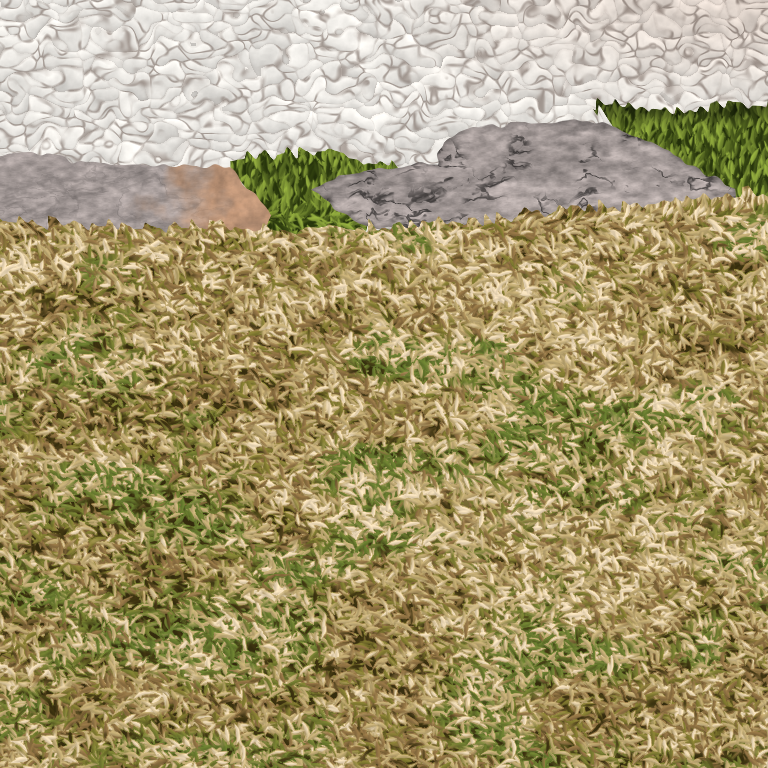
Write a WebGL 2 fragment shader that draws this texture.

```glsl
#version 300 es
precision highp float;
// A dry lawn below a border of flat stones, green tufts and white pebbles.
// Stones and tufts are polygon distances, pebbles a cellular pattern, and
// the grass is layers of short bent blades scattered on jittered grids.
uniform vec2 u_resolution;
out vec4 fragColor;

#define BLADE_LAYERS 8
#define BLADE_CELL 0.016
#define BLADE_LENGTH 0.0145
#define BLADE_WIDTH 0.0025
#define PEBBLE_SCALE vec2(42, 64)
#define DARK_SOIL vec3(.24, .20, .06)
#define OLIVE vec3(.53, .50, .20)
#define BROWN vec3(.58, .46, .27)
#define STRAW vec3(.77, .68, .46)
#define PALE_STRAW vec3(.95, .87, .73)
#define STONE_GREY vec3(.66, .62, .61)
#define PEBBLE_WHITE vec3(.93, .92, .90)

float hash(vec2 p) {
  return fract(sin(dot(p, vec2(127.1, 311.7))) * 43758.5);
}

vec2 hash2(vec2 p) { return vec2(hash(p), hash(p + 47.3)); }

float noise(vec2 p) {
  vec2 i = floor(p), f = fract(p);
  f = f * f * (3. - 2. * f);
  return mix(mix(hash(i), hash(i + vec2(1, 0)), f.x),
             mix(hash(i + vec2(0, 1)), hash(i + 1.), f.x), f.y);
}

float fbm(vec2 p) {
  float sum = 0., amp = .53;
  for (int i = 0; i < 4; i++, amp *= .5) {
    sum += amp * noise(p);
    p = p * 2.03 + 17.1;
  }
  return sum;
}

float cover(float d, float px) { return clamp(.5 - d / px, 0., 1.); }

// Signed distance to a closed outline of eight x, y pairs
float outline(vec2 p, float v[16]) {
  float d = 10., side = 1.;
  vec2 a = vec2(v[14], v[15]);
  for (int i = 0; i < 16; i += 2) {
    vec2 b = vec2(v[i], v[i + 1]), e = a - b, w = p - b;
    d = min(d, length(w - e * clamp(dot(w, e) / dot(e, e), 0., 1.)));
    bvec3 c = bvec3(p.y >= b.y, p.y < a.y, e.x * w.y > e.y * w.x);
    if (all(c) || all(not(c))) side = -side;
    a = b;
  }
  return side * d;
}

vec3 pebbles(vec2 p) {
  vec2 q = p * PEBBLE_SCALE + 1.7 * vec2(noise(p * 48.), noise(p * 48. + 9.));
  vec2 id = q, offset = vec2(0);
  float near = 9., second = 9.;
  for (int k = 0; k < 9; k++) {
    vec2 c = floor(q) + vec2(k % 3 - 1, k / 3 - 1);
    vec2 r = c + hash2(c) - q;
    float d = length(r);
    second = min(second, max(d, near));
    if (d < near) { near = d; id = c; offset = r; }
  }
  float gap = 1. - smoothstep(0., .32, second - near);
  float tilt = dot(offset, vec2(hash(id) - .5, -.6));
  float light = .93 + .1 * hash(id + 3.) + .2 * tilt + .1 * (fbm(p * 120.) - .5);
  float dim = smoothstep(.4, 1., p.x) * smoothstep(.82, 1., p.y);
  vec3 c = PEBBLE_WHITE * light * mix(vec3(1), vec3(.96, .92, .90), dim);
  float depth = smoothstep(.25, .8, noise(p * 85. + 3.)) * (.8 + .2 * dim);
  return mix(c, vec3(.55, .50, .47), gap * (.12 + .75 * depth));
}

// Tone, shading and hue of the topmost blade
vec3 blades(vec2 p, float px) {
  vec3 result = vec3(.2 * noise(p * 130.), .85, .5);
  for (int k = 0; k < 9 * BLADE_LAYERS; k++) {
    float rank = float(k / 9) / float(BLADE_LAYERS);
    vec2 q = p / BLADE_CELL + rank * vec2(7.3, 3.7);
    vec2 id = floor(q) + vec2(k % 3 - 1, k / 3 % 3 - 1);
    vec2 seed = id + rank * 91., r = hash2(seed + 5.);
    vec2 d = (q - id - hash2(seed)) * BLADE_CELL;
    float upright = smoothstep(.70, .74, p.y - d.y);
    float angle = mix(2.6 * r.x - 1.75, 1. + r.x, upright);
    float cs = cos(angle), sn = sin(angle);
    d = vec2(cs * d.x + sn * d.y, cs * d.y - sn * d.x);
    d.y += (r.y - .5) * 50. * d.x * d.x;
    float t = d.x / (BLADE_LENGTH * (.5 + .5 * r.y));
    float mask = cover(abs(d.y) - BLADE_WIDTH * (1. - t * t), 2. * px);
    vec2 dye = hash2(seed + 11.);
    vec3 look = vec3(.9 * dye.x + .1 * rank, .97 + .13 * d.y / BLADE_WIDTH, dye.y);
    result = mix(result, look, mask * step(abs(t), 1.));
  }
  return result;
}

vec3 lawn(vec2 p, vec3 blade) {
  vec2 s = p - vec2(.72, .46);
  float t = blade.x + .5 * (fbm(p * vec2(9, 15) + 2.) - .5)
          + .45 * (noise(p * vec2(60, 95)) - .5)
          + .1 * exp(-10. * dot(s, s)) + .06 * smoothstep(.5, .7, p.y);
  float lush = smoothstep(.44, .74, fbm(p * vec2(8, 13) + 31.) + .05 - .1 * p.y);
  vec3 c = mix(OLIVE, vec3(.42, .50, .19), lush);
  c = mix(c, BROWN, smoothstep(.35, .65, blade.z - .4 * lush + .08));
  c = mix(DARK_SOIL, c, smoothstep(-.05, .32, t));
  c = mix(c, STRAW, smoothstep(.38, .68, t));
  return mix(c, PALE_STRAW, smoothstep(.72, 1., t)) * blade.y;
}

vec3 stone(vec2 p, float rough) {
  vec2 q = p * vec2(26, 60) + 2. * fbm(p * 30.);
  float crack = 1. - smoothstep(0., .08, abs(fbm(q) - .5));
  float light = .73 + .5 * fbm(p * vec2(75, 150)) + .35 * rough * (fbm(q + 6.) - .5);
  crack *= smoothstep(.3, .7, noise(p * 34.));
  return STONE_GREY * light * (1. - .55 * rough * crack);
}

void main() {
  vec2 p = gl_FragCoord.xy / u_resolution;
  float px = 1. / min(u_resolution.x, u_resolution.y);
  vec2 rag = p + .008 * (vec2(noise(p * 75.), noise(p * 75. + 20.)) - .5);
  vec2 tip = p;
  tip.y += .022 * (noise(vec2(p.x * 130. + p.y * 40., p.y * 25.)) - .5);

  // Outlines of the border
  float slab = outline(rag, float[16](-.02, .80, .06, .80, .11, .786,
    .30, .784, .35, .72, .34, .69, .11, .68, -.02, .70));
  float ledge = outline(rag, float[16](.404, .755, .455, .776, .569, .788,
    .66, .78, .68, .71, .56, .70, .47, .705, .44, .725));
  float boulder = outline(rag, float[16](.566, .785, .576, .815, .625, .835,
    .768, .846, .846, .818, .957, .755, .957, .72, .56, .70));
  float tuft = outline(tip, float[16](.30, .798, .39, .802, .50, .788,
    .54, .77, .47, .70, .33, .70, .33, .735, .30, .782));
  float bank = outline(tip, float[16](.772, .866, .83, .862, .89, .853,
    .95, .868, 1.03, .868, 1.03, .72, .94, .73, .80, .83));

  // Pebbles, tufts, slab with a rusty end, then the rough stone
  vec3 blade = blades(p, px);
  vec3 green = mix(vec3(.14, .19, .04), vec3(.52, .61, .22), smoothstep(0., .95, blade.x));
  green *= 1.1 - .4 * smoothstep(.83, .86, p.y);
  vec3 color = mix(pebbles(p), green * blade.y, cover(min(tuft, bank), px));
  vec3 rust = vec3(.76, .57, .43) * (.75 + .45 * fbm(p * 80.));
  float rusty = .8 * smoothstep(.19, .29, p.x + .14 * fbm(p * 30.) - .07);
  color = mix(color, mix(stone(p, .2), rust, rusty), cover(slab, px));
  float rock = min(ledge, boulder);
  float rim = .8 + .2 * smoothstep(0., .008, -rock);
  color = mix(color, stone(p, 1.) * rim, cover(rock, px));

  // Lawn with a ragged upper edge
  float edge = .72 - .015 * smoothstep(0., .1, p.x) + .045 * smoothstep(.45, 1.05, p.x);
  color = mix(color, lawn(p, blade), cover(tip.y - edge, px));
  fragColor = vec4(color, 1);
}
```
